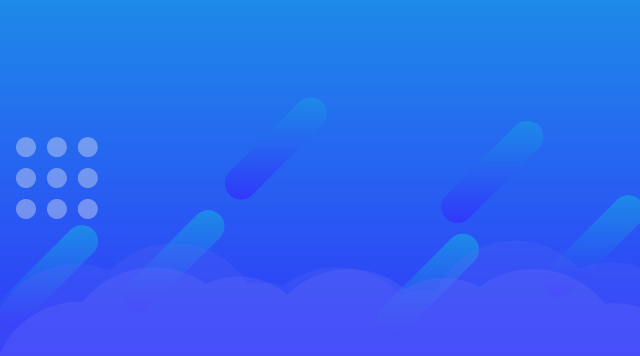
Reproduce this background procedurally as a Shadertoy shader.

```glsl
// Blue gradient sky with slanted capsules, a grid of pale dots and two banks
// of translucent clouds. Shapes are signed distances, blended back to front;
// every length is a percentage of the canvas height.

// Sky ramp, also reused along each capsule: 0 is the light top, 1 the deep base
vec3 skyRamp(float t) {
    return mix(vec3(0.115, 0.54, 0.912), vec3(0.19, 0.22, 0.98), clamp(t, 0.0, 1.0));
}

// Antialiased coverage of a signed distance
float coverage(float d) {
    float pixel = 100.0 / iResolution.y;
    return 1.0 - smoothstep(-0.6 * pixel, 0.6 * pixel, d);
}

float capsule(vec2 p, vec2 axis, float radius) {
    float along = clamp(dot(p, axis) / dot(axis, axis), 0.0, 1.0);
    return length(p - along * axis) - radius;
}

// Union of circles given as (centre, radius)
float cloudBank(vec2 p, vec3 puffs[7]) {
    float d = 1e3;
    for (int i = 0; i < 7; i++) d = min(d, length(p - puffs[i].xy) - puffs[i].z);
    return d;
}

void mainImage(out vec4 fragColor, in vec2 fragCoord) {
    vec2 p = 100.0 * fragCoord / iResolution.y;
    vec3 color = skyRamp(1.0 - p.y / 100.0);

    // Capsules, placed by their upper ends
    vec2 heads[6] = vec2[6](
        vec2(87.3, 68.1), vec2(148.1, 61.5), vec2(23.0, 32.2),
        vec2(58.5, 36.4), vec2(130.0, 29.8), vec2(176.5, 40.6));
    for (int i = 0; i < 6; i++) {
        vec2 q = p - heads[i];
        float d = capsule(q, vec2(-19.6), 4.55);
        color = mix(color, skyRamp((4.55 - q.y) / 28.7), coverage(d));
    }

    // Three by three dots around the nearest grid cell
    vec2 grid = p - vec2(7.3, 41.3);
    vec2 cell = clamp(round(grid / 8.68), 0.0, 2.0);
    float dots = length(grid - 8.68 * cell) - 2.8;
    color = mix(color, vec3(0.93), 0.38 * coverage(dots));

    // Cloud banks, far then near
    vec3 farPuffs[7] = vec3[7](
        vec3(21.4, 1.4, 24.4), vec3(48.8, 7.3, 24.4), vec3(72.8, -3.8, 24.4),
        vec3(94.6, 0.5, 24.4), vec3(119.7, -6.1, 24.4), vec3(144.6, 8.0, 24.4),
        vec3(171.6, 1.9, 24.4));
    vec3 nearPuffs[7] = vec3[7](
        vec3(22.3, -9.2, 24.4), vec3(43.2, -0.5, 25.4), vec3(66.9, 1.2, 21.1),
        vec3(98.1, 0.0, 24.4), vec3(124.6, 0.5, 21.4), vec3(149.8, -1.2, 25.6),
        vec3(172.5, -9.6, 24.4));
    vec3 cloudColor = vec3(0.38, 0.41, 0.97);
    color = mix(color, cloudColor, 0.20 * coverage(cloudBank(p, farPuffs)));
    color = mix(color, cloudColor, 0.32 * coverage(cloudBank(p, nearPuffs)));

    fragColor = vec4(color, 1.0);
}
```
